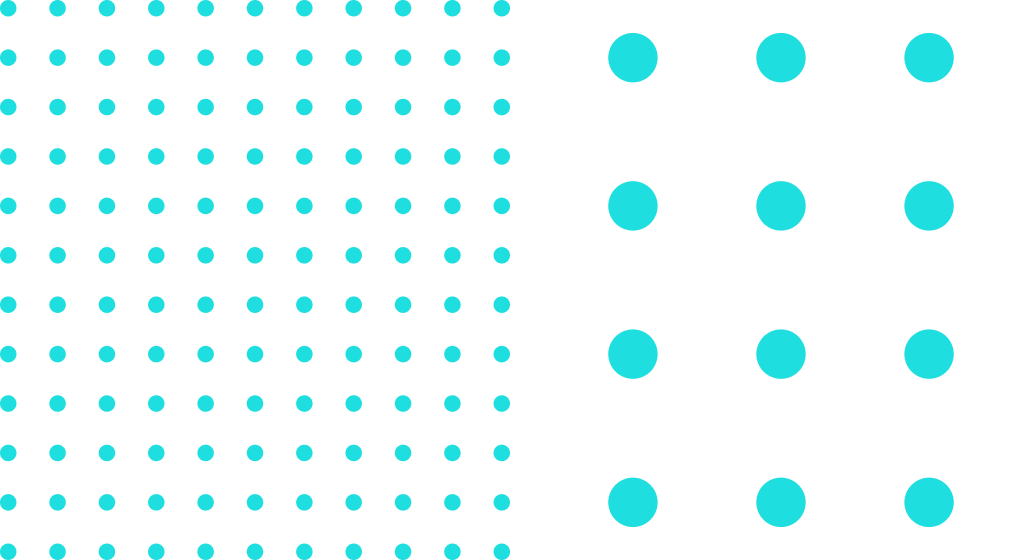
Left, the full canvas; right, a detail of the centre.
This pattern is drawn by a Shadertoy shader. Its source:

```glsl
// A regular grid of flat turquoise dots on white, the outer dots touching the edges.
// The canvas is measured in dot radii, folded into square cells with mod,
// and each cell draws one antialiased circle from its distance function.

const vec2  DOT_COUNT  = vec2(11.0, 12.0);       // dots across and down
const float PITCH      = 6.0;                    // centre spacing, in dot radii
const vec3  PAPER      = vec3(1.0);
const vec3  TURQUOISE  = vec3(0.12, 0.87, 0.875);

float circleDistance(vec2 p, float radius) {
    return length(p) - radius;
}

void mainImage(out vec4 fragColor, in vec2 fragCoord) {
    // Canvas extent in radii: all gaps plus one radius at either end
    vec2 extent = (DOT_COUNT - 1.0) * PITCH + 2.0;
    vec2 p = fragCoord / iResolution.xy * extent;

    // Fold into cells centred on the dots; the first centre is at (1, 1)
    vec2 cell = mod(p - 1.0 + 0.5 * PITCH, PITCH) - 0.5 * PITCH;

    // Edge coverage over one pixel
    float pixel = extent.y / iResolution.y;
    float coverage = clamp(0.5 - circleDistance(cell, 1.0) / pixel, 0.0, 1.0);

    fragColor = vec4(mix(PAPER, TURQUOISE, coverage), 1.0);
}
```
